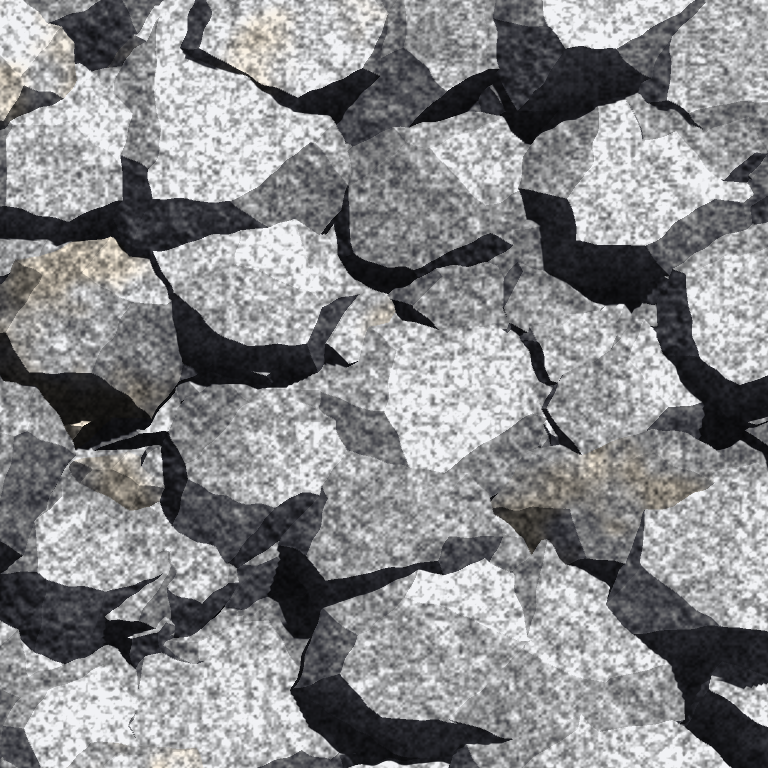
This texture is drawn by a WebGL 2 fragment shader. Its source:

```glsl
#version 300 es
precision highp float;

uniform vec2 u_resolution;
out vec4 fragColor;

#define BIG_CELLS 4.6
#define SMALL_CELLS 9.5
#define FACES 7
#define RELIEF 0.6
#define DEPTH 0.5
#define SUN vec3(0.36, 0.70, 1.08)
#define SHADOW_STEPS 14
#define SHADOW_REACH 0.16
#define GRAIN 1.15
#define BUMP 1.3
#define SAMPLES 2

const float TAU = 6.2831853;

struct Surface {
    float height;
    vec3 normal;
    float id;
};

float hash(vec2 p) {
    return fract(sin(dot(p, vec2(127.1, 311.7))) * 43758.5453);
}

vec2 hash2(vec2 p) {
    return vec2(hash(p), hash(p + 19.3));
}

float noise(vec2 p) {
    vec2 i = floor(p), f = fract(p);
    f = f * f * (3.0 - 2.0 * f);
    return mix(mix(hash(i), hash(i + vec2(1, 0)), f.x),
               mix(hash(i + vec2(0, 1)), hash(i + vec2(1, 1)), f.x), f.y);
}

float fbm(vec2 p) {
    return 0.5 * noise(p) + 0.3 * noise(p * 2.1 + 7.0) + 0.2 * noise(p * 4.3 + 3.0);
}

vec2 wobble(vec2 p) {
    return vec2(noise(p), noise(p + 31.7)) - 0.5;
}

// Raises the surface by one jittered grid of faceted stones
void addStones(vec2 p, float cells, float lift, inout Surface s) {
    vec2 g = p * cells, home = floor(g);
    for (int n = 0; n < 9; n++) {
        vec2 cell = home + vec2(n % 3, n / 3) - 1.0;
        vec2 seed = cell + cells * 7.0;
        vec2 d = g - cell - 0.5 - 0.7 * (hash2(seed) - 0.5);
        float id = hash(seed + 5.1);
        float top = lift + RELIEF * hash(seed + 2.7);
        if (dot(d, d) > 1.2 || top + 0.4 < s.height * cells) continue;

        float size = mix(0.4, 0.7, hash(seed + 8.9));
        vec2 slope = 0.75 * (hash2(seed + 3.3) - 0.5);
        float z = top + dot(slope, d);
        for (int k = 0; k < FACES; k++) {
            vec2 r = hash2(vec2(id * 91.0, float(k) * 3.7));
            float angle = TAU * (float(k) + 0.6 * r.x) / float(FACES) + TAU * id;
            vec2 dir = vec2(cos(angle), sin(angle));
            float steep = mix(0.6, 3.2, r.y);
            float reach = size * mix(0.4, 0.95, r.y) * (1.0 + 0.2 * cos(2.0 * angle));
            float face = top + steep * (reach - dot(dir, d));
            if (face < z) {
                z = face;
                slope = -steep * dir;
            }
        }
        if (z > top - DEPTH && z > s.height * cells)
            s = Surface(z / cells, normalize(vec3(-slope, 1.0)), id);
    }
}

Surface pile(vec2 p, float floorHeight) {
    Surface s = Surface(floorHeight, vec3(0, 0, 1), 0.5);
    addStones(p, BIG_CELLS, 0.45, s);
    addStones(p, SMALL_CELLS, 0.2, s);
    return s;
}

// Marches toward the sun; 1 is fully lit
float sunlight(vec2 p, float height) {
    float rise = SUN.z / length(SUN.xy), blocked = 0.0;
    for (int i = 1; i <= SHADOW_STEPS; i++) {
        float t = SHADOW_REACH * pow(float(i) / float(SHADOW_STEPS), 1.25);
        float ray = height + t * rise;
        blocked = max(blocked, pile(p + normalize(SUN.xy) * t, ray).height - ray);
        if (blocked > 0.004) break;
    }
    return 1.0 - smoothstep(0.0, 0.004, blocked);
}

vec3 shade(vec2 p) {
    // Ragged outlines
    vec2 q = p + 0.02 * wobble(p * 11.0) + 0.007 * wobble(p * 48.0);
    Surface s = pile(q, 0.0);

    // Direct and sky light over a rough skin
    vec3 sun = normalize(SUN);
    float rough = fbm(p * 32.0) - fbm((p + sun.xy * 0.006) * 32.0);
    float facing = dot(s.normal, sun);
    float direct = 0.0;
    if (facing > 0.0) direct = max(facing + BUMP * rough, 0.0) * sunlight(q, s.height);
    float sky = smoothstep(0.0, 0.2, s.height) * (0.4 + 0.6 * s.normal.z);
    float light = 0.06 + 0.13 * sky + 0.72 * direct;

    // Mineral streaks and speckle
    float turn = TAU * s.id;
    vec2 along = mat2(cos(turn), -sin(turn), sin(turn), cos(turn)) * p;
    float streak = noise(along * vec2(28.0, 90.0)) - 0.5;
    float speckle = 0.55 * noise(p * 165.0) + 0.45 * noise(p * 310.0) - 0.5;
    float tone = mix(0.88, 1.1, fract(s.id * 17.3)) + 0.22 * streak;
    tone += 0.35 * (fbm(p * 14.0) - 0.5);
    float value = light * tone * (1.0 + GRAIN * speckle);

    // Cool shadows, a few warm stones
    vec3 tint = mix(vec3(0.95, 0.97, 1.13), vec3(0.995, 1.0, 1.01), smoothstep(0.05, 0.5, value));
    float warm = step(0.88, fract(s.id * 41.7)) * smoothstep(0.4, 0.7, fbm(p * 9.0));
    tint = mix(tint, vec3(1.04, 0.99, 0.91), warm);
    return min(value, 0.95) * tint;
}

void main() {
    vec3 sum = vec3(0);
    for (int i = 0; i < SAMPLES; i++) {
        float offset = (float(i) + 0.5) / float(SAMPLES) - 0.5;
        sum += shade((gl_FragCoord.xy + offset) / u_resolution);
    }
    fragColor = vec4(sum / float(SAMPLES), 1.0);
}
```
